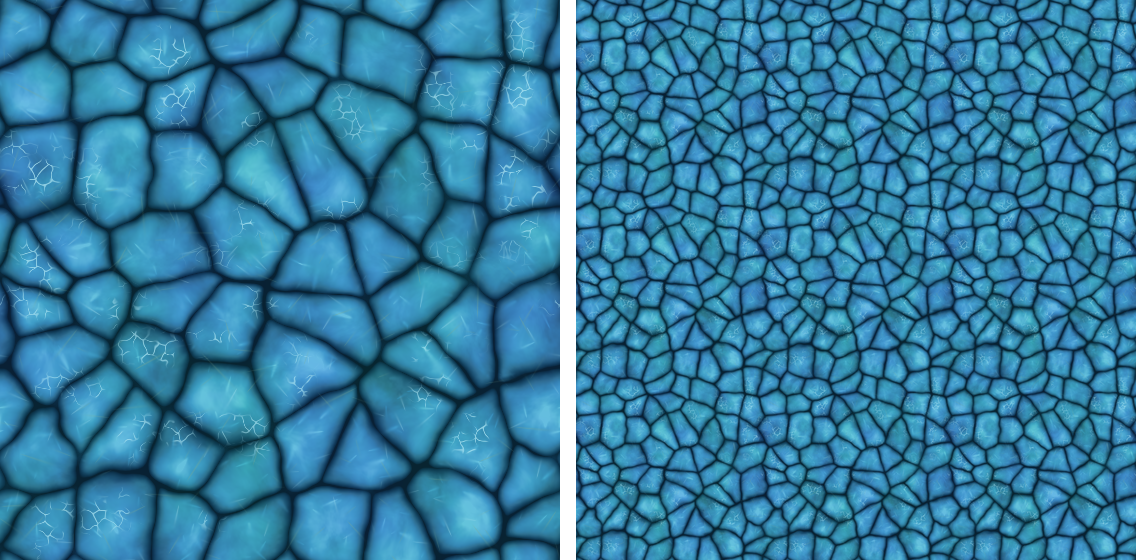
Left: one tile. Right: repeated 3 by 3.
This texture is drawn by a Shadertoy shader. Its source:

```glsl
// Seamless wall of painted blue crystal stones with dark soft joints, light shafts and fine cracks.
#define STONES 8.0        // stones per side
#define JITTER 0.92       // irregularity of the stones
#define JOINT 0.0145      // reach of the joint shadow
#define ROUNDING 0.035    // corner rounding, in stone cells
#define STONE_LIGHT 0.75  // tone in the middle of a stone
#define MOTTLE 0.85       // strength of the painted blotches
#define SHAFTS 0.24       // strength of the light shafts
#define CRACKS 46.0       // crack cells per side
#define CRACK_COLOR vec3(0.68, 0.90, 0.95)
#define THREAD_COLOR vec3(0.48, 0.66, 0.56)

// Hash of a lattice cell that wraps after n cells
vec2 hash2(vec2 cell, float n, float seed) {
    vec3 a = fract(vec3(mod(cell, n).xyx) * vec3(0.1031, 0.1030, 0.0973) + seed * 0.137);
    a += dot(a, a.yzx + 33.33);
    return fract((a.xx + a.yz) * a.zy);
}

// Value noise with n whole cells across the canvas
float noise(vec2 p, float n, float seed) {
    vec2 q = p * n, c = floor(q), f = q - c;
    f = f * f * f * (f * (f * 6.0 - 15.0) + 10.0);
    float low = mix(hash2(c, n, seed).x, hash2(c + vec2(1, 0), n, seed).x, f.x);
    float high = mix(hash2(c + vec2(0, 1), n, seed).x, hash2(c + vec2(1, 1), n, seed).x, f.x);
    return mix(low, high, f.y);
}

float fbm(vec2 p, float n, float seed) {
    float sum = 0.0, amp = 0.5;
    for (int i = 0; i < 5; i++) {
        sum += amp * noise(p, n, seed + float(i));
        n *= 2.0;
        amp *= 0.5;
    }
    return sum / 0.97;
}

vec2 warp(vec2 p, float n, float seed) {
    return vec2(noise(p, n, seed), noise(p, n, seed + 5.0)) - 0.5;
}

// Rounded Voronoi: x = edge distance in canvas units, y = cell tone, zw = vector to the seed
vec4 voronoi(vec2 p, float n, float seed) {
    vec2 q = p * n, c = floor(q), nearCell = c, toSeed = vec2(9.0);
    for (int j = -1; j <= 1; j++)
    for (int i = -1; i <= 1; i++) {
        vec2 cell = c + vec2(i, j);
        vec2 r = cell + 0.5 + JITTER * (hash2(cell, n, seed) - 0.5) - q;
        if (dot(r, r) < dot(toSeed, toSeed)) { toSeed = r; nearCell = cell; }
    }
    float sum = 0.0;
    for (int j = -2; j <= 2; j++)
    for (int i = -2; i <= 2; i++) {
        if (i == 0 && j == 0) continue;
        vec2 cell = nearCell + vec2(i, j);
        vec2 r = cell + 0.5 + JITTER * (hash2(cell, n, seed) - 0.5) - q;
        vec2 across = r - toSeed;
        float d = dot(0.5 * (r + toSeed), across) / max(length(across), 0.001);
        sum += exp(-d / ROUNDING);
    }
    float edge = max(-ROUNDING * log(sum), 0.0) / n;
    return vec4(edge, hash2(nearCell, n, seed + 3.0).x, toSeed);
}

// Scattered tapering strokes
float strokes(vec2 p, float n, float seed, float width) {
    vec2 q = p * n, c = floor(q);
    float sum = 0.0;
    for (int j = -1; j <= 1; j++)
    for (int i = -1; i <= 1; i++) {
        vec2 cell = c + vec2(i, j), h = hash2(cell, n, seed + 1.0);
        vec2 v = q - cell - hash2(cell, n, seed);
        vec2 dir = vec2(cos(h.x * 6.2832), sin(h.x * 6.2832));
        float along = clamp(dot(v, dir) / (0.3 + 0.5 * h.y), 0.0, 1.0);
        float across = dot(v, vec2(-dir.y, dir.x)) / (width * (0.3 + along));
        float fade = smoothstep(0.0, 0.15, along) * (1.0 - smoothstep(0.2, 1.0, along));
        sum += (0.4 + 0.6 * h.y) * fade * exp(-across * across);
    }
    return sum;
}

// Tone from joint to highlight, spaced by share of area
vec3 palette(float t) {
    vec3 tones[6] = vec3[6](vec3(0.05, 0.21, 0.31), vec3(0.11, 0.33, 0.45), vec3(0.18, 0.44, 0.57),
                            vec3(0.20, 0.52, 0.69), vec3(0.25, 0.62, 0.79), vec3(0.39, 0.75, 0.87));
    float stops[6] = float[6](0.08, 0.24, 0.385, 0.54, 0.75, 0.95);
    vec3 color = tones[0] * mix(0.6, 1.0, smoothstep(-0.02, 0.09, t));
    for (int i = 1; i < 6; i++)
        color = mix(color, tones[i], clamp((t - stops[i - 1]) / (stops[i] - stops[i - 1]), 0.0, 1.0));
    return color;
}

void mainImage(out vec4 fragColor, in vec2 fragCoord) {
    vec2 p = fragCoord / iResolution.xy;

    // Stones with wavering joints
    vec2 bent = p + 0.055 * warp(p, 5.0, 11.0) + 0.010 * warp(p, 26.0, 23.0);
    vec4 stone = voronoi(bent, STONES, 2.0);
    float edge = max(stone.x + 0.006 * (fbm(p, 20.0, 31.0) - 0.5), 0.0);
    float inside = 1.0 - exp(-pow(edge / JOINT, 1.2));

    // Painted shading inside each stone
    float angle = stone.y * 40.0;
    float slope = dot(stone.zw, vec2(cos(angle), sin(angle)));
    float blotch = fbm(p + 0.03 * warp(p, 16.0, 41.0), 14.0, 47.0) - 0.5;
    float shafts = strokes(p, 11.0, 53.0, 0.07) + 0.8 * strokes(p, 17.0, 59.0, 0.05);
    float tone = STONE_LIGHT + MOTTLE * blotch + 0.14 * slope + 0.10 * (stone.y - 0.5);
    vec3 color = palette(inside * (tone + SHAFTS * shafts));

    // Drift between violet blue and sea green
    float hue = fbm(p, 9.0, 67.0) - 0.5;
    color += hue * vec3(0.03, -0.13, 0.10) * (0.4 + 0.6 * inside);

    // Olive threads, pale shafts and patches of branching cracks
    float threads = strokes(p, 7.0, 71.0, 0.018) + strokes(p, 12.0, 79.0, 0.025);
    color = mix(color, THREAD_COLOR, min(0.38 * threads, 0.5) * (0.35 + 0.65 * inside));
    color = mix(color, CRACK_COLOR, min(0.38 * strokes(p, 13.0, 83.0, 0.03), 0.5) * inside);
    float crack = voronoi(p + 0.012 * warp(p, 70.0, 89.0), CRACKS, 7.0).x;
    float patches = smoothstep(0.62, 0.85, noise(p, 13.0, 97.0)) * smoothstep(0.35, 0.65, noise(p, 50.0, 101.0));
    color = mix(color, CRACK_COLOR, 0.75 * patches * inside * (1.0 - smoothstep(0.0, 0.0019, crack)));

    fragColor = vec4(clamp(color, 0.0, 1.0), 1.0);
}
```
